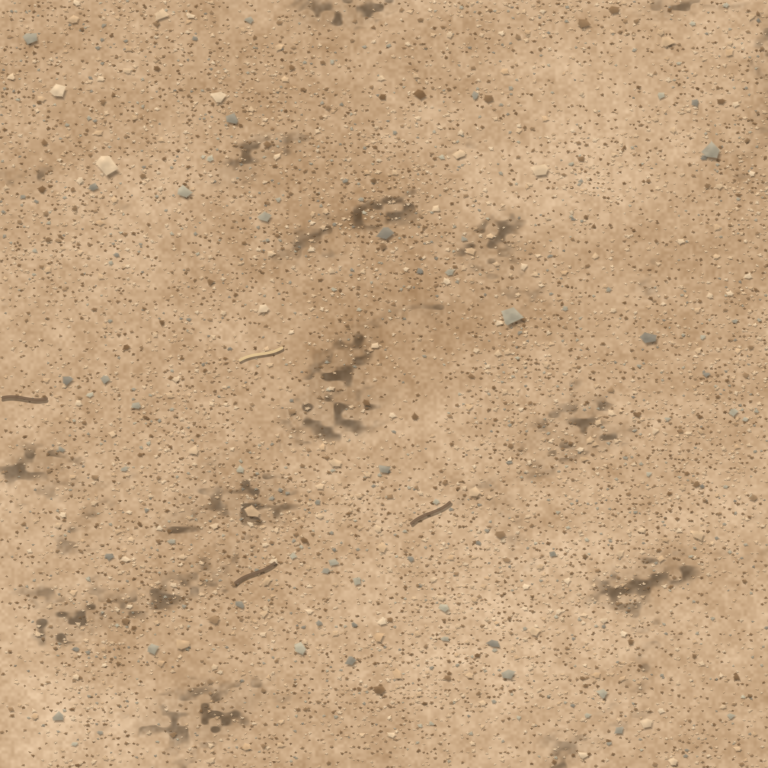
Give the GLSL for this texture, as a Shadertoy shader.

```glsl
// Dry sandy ground strewn with grit, pebbles and a few dry stalks.
// Tilted noise shades the soil; grids of jittered convex polygons, from
// fine to coarse, lay stones with soft shadows over it.

float hash(vec2 p) {
    return fract(sin(dot(p, vec2(127.1, 311.7))) * 43758.5453);
}

vec2 hash2(vec2 p) {
    return vec2(hash(p), hash(p + 37.3));
}

float noise(vec2 p) {
    vec2 i = floor(p), f = fract(p);
    f = f * f * (3.0 - 2.0 * f);
    return mix(mix(hash(i), hash(i + vec2(1, 0)), f.x),
               mix(hash(i + vec2(0, 1)), hash(i + vec2(1, 1)), f.x), f.y);
}

float fbm(vec2 p) {
    float sum = 0.0, amp = 0.5;
    for (int i = 0; i < 5; i++) {
        sum += amp * noise(p);
        p = mat2(1.6, 1.2, -1.2, 1.6) * p + 5.7;
        amp *= 0.5;
    }
    return sum / 0.97;
}

// Convex polygon with five uneven sides, negative inside
float stoneDistance(vec2 p, float radius, vec2 key) {
    float d = -1.0, turn = 6.2832 * hash(key + 3.1);
    p.y *= 1.25;
    for (int i = 0; i < 5; i++) {
        float k = float(i);
        float a = turn + 1.2566 * (k + 0.6 * hash(key + k * 1.7));
        d = max(d, dot(p, vec2(cos(a), sin(a))) - radius * mix(0.55, 1.0, hash(key + k * 2.3 + 9.0)));
    }
    return d;
}

vec3 stoneColor(vec2 key, float darkShare, float greyShare) {
    float pick = hash(key + 21.0);
    vec3 color = mix(vec3(0.86, 0.71, 0.54), vec3(0.96, 0.85, 0.70), hash(key + 23.0));
    if (pick < darkShare) color = mix(vec3(0.50, 0.38, 0.26), vec3(0.68, 0.55, 0.41), hash(key + 25.0));
    else if (pick < darkShare + greyShare) color = mix(vec3(0.57, 0.54, 0.48), vec3(0.80, 0.76, 0.65), hash(key + 27.0));
    return color;
}

// One size class of stones, denser where the ground is gritty
void scatterStones(inout vec3 ground, vec2 uv, float cells, float share, float size, float darkShare, float greyShare) {
    vec2 g = uv * cells;
    float blur = 0.0017 * cells;
    for (int y = -1; y <= 1; y++)
    for (int x = -1; x <= 1; x++) {
        vec2 cell = floor(g) + vec2(x, y);
        vec2 key = cell + cells * 1.37;
        float grit = 0.3 + 1.4 * noise(cell / cells * 9.0 + 4.0);
        if (hash(key) > share * grit) continue;
        vec2 p = g - cell - 0.15 - 0.7 * hash2(key + 11.0);
        float h = hash(key + 17.0);
        float radius = size * mix(0.45, 1.0, h * h);
        float d = stoneDistance(p, radius, key);
        float shade = stoneDistance(p - radius * vec2(0.2, -0.4), radius, key);
        ground *= 1.0 - 0.36 * smoothstep(blur, -blur - 0.2 * radius, shade);
        // The upper face catches the light; the surface is slightly mottled
        vec3 color = stoneColor(key, darkShare, greyShare);
        color *= 0.97 + 0.10 * clamp(p.y / radius, -1.0, 1.0) + 0.14 * (noise(uv * 150.0) - 0.5);
        ground = mix(ground, color, 0.9 * smoothstep(blur, -blur, d));
    }
}

// Thin bent stalks lying near the horizontal
void scatterStalks(inout vec3 ground, vec2 uv) {
    for (int i = 0; i < 4; i++) {
        vec2 key = vec2(float(i) * 7.3, 2.9);
        float a = mix(-0.1, 0.65, hash(key + 1.0));
        vec2 p = mat2(cos(a), -sin(a), sin(a), cos(a)) * (uv - hash2(key));
        p.y += 0.004 * sin(p.x * 70.0);
        p.x -= clamp(p.x, -0.028, 0.028);
        vec3 color = mix(vec3(0.46, 0.37, 0.29), vec3(0.90, 0.78, 0.58), step(0.4, hash(key + 5.0)));
        ground *= 1.0 - 0.35 * smoothstep(0.0035, 0.001, length(p + vec2(0.0, 0.003)));
        ground = mix(ground, color, 0.85 * smoothstep(0.003, 0.0008, length(p)));
    }
}

void mainImage(out vec4 fragColor, in vec2 fragCoord) {
    vec2 uv = fragCoord / iResolution.y;
    vec2 slope = mat2(0.94, -0.34, 0.34, 0.94) * uv;

    // Soil: broad swells, small lumps and sand grain
    float swell = fbm(slope * vec2(3.0, 6.0) + 2.0) - 0.5;
    float lumps = fbm(uv * vec2(26.0, 34.0)) - 0.5;
    float grain = 0.6 * noise(uv * 240.0) + 0.4 * noise(uv * 125.0 + 8.0) - 0.5;
    vec3 color = vec3(0.80, 0.67, 0.527) + vec3(0.95, 1.0, 1.0) * (0.20 * swell + 0.12 * lumps + 0.13 * grain);

    // Rough hollows broken up by dark crumbs
    float hollow = smoothstep(0.60, 0.78, fbm(slope * vec2(7.0, 14.0) + 31.0));
    float crumbs = smoothstep(0.45, 0.75, noise(uv * vec2(75.0, 100.0)));
    color *= 1.0 - hollow * (0.06 + 0.34 * crumbs);

    scatterStones(color, uv, 170.0, 0.34, 0.36, 0.42, 0.06);
    scatterStones(color, uv, 100.0, 0.30, 0.34, 0.36, 0.08);
    scatterStones(color, uv, 56.0, 0.20, 0.30, 0.25, 0.14);
    scatterStones(color, uv, 27.0, 0.15, 0.27, 0.15, 0.28);
    scatterStones(color, uv, 11.0, 0.15, 0.19, 0.10, 0.45);
    scatterStalks(color, uv);

    fragColor = vec4(clamp(color, 0.0, 1.0), 1.0);
}
```
